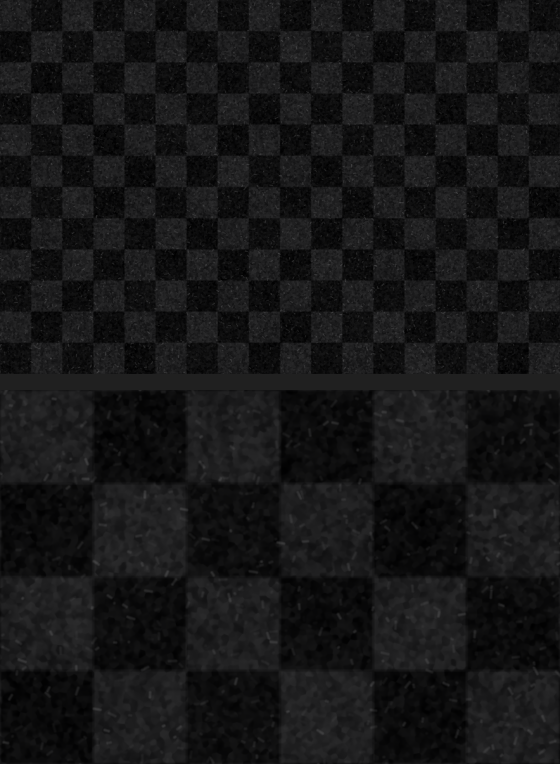
Top: the whole. Bottom: its middle third, enlarged.
Reproduce this pattern procedurally as a Shadertoy shader.

```glsl
const vec2  CHECKS       = vec2(18.0, 12.0);   // squares across and down, both even
const vec3  DARK         = vec3(0.046, 0.046, 0.048);
const vec3  LIGHT        = vec3(0.118, 0.118, 0.122);
const float EDGE_SOFT    = 0.025;              // in squares
const float GRAIN_CELLS  = 18.0;               // cells per square
const float GRAIN_DARK   = 0.040;
const float GRAIN_LIGHT  = 0.048;
const float FIBRE_CELLS  = 8.0;
const float FIBRE_LENGTH = 0.30;               // half length, in cells
const float FIBRE_WIDTH  = 0.17;
const float FIBRE_GAIN   = 0.11;
const float CHECK_VARY   = 0.010;
const float MOTTLE       = 0.004;
const float PI  = 3.14159265;
const float TAU = 6.2831853;

// Integer hash of a cell, giving three values in 0..1
vec3 hash3(vec2 cell, uint seed) {
    uvec3 v = uvec3(uint(cell.x), uint(cell.y), seed);
    v = v * 1664525u + 1013904223u;
    v.x += v.y * v.z; v.y += v.z * v.x; v.z += v.x * v.y;
    v ^= v >> 16u;
    v.x += v.y * v.z; v.y += v.z * v.x; v.z += v.x * v.y;
    return vec3(v >> 8u) / 16777216.0;
}

// Wrapping cellular grain: soft blend of random tones, -1..1
float cellGrain(vec2 p, vec2 period, uint seed) {
    vec2 base = floor(p);
    float tone = 0.0, total = 0.0;
    for (int j = -1; j <= 1; j++)
    for (int i = -1; i <= 1; i++) {
        vec2 cell = base + vec2(i, j);
        vec3 h = hash3(mod(cell, period), seed);
        vec2 d = p - cell - h.xy;
        float weight = exp(-6.0 * dot(d, d));
        tone += weight * (2.0 * h.z - 1.0);
        total += weight;
    }
    return tone / total;
}

// Wrapping scatter of short fibres at random angles, 0..1
float fibres(vec2 p, vec2 period, float soft) {
    vec2 base = floor(p);
    float glow = 0.0;
    for (int j = -1; j <= 1; j++)
    for (int i = -1; i <= 1; i++) {
        vec2 cell = base + vec2(i, j);
        vec2 id = mod(cell, period);
        vec3 place = hash3(id, 11u);
        vec3 look = hash3(id, 23u);
        vec2 d = p - cell - place.xy;
        vec2 dir = vec2(cos(PI * place.z), sin(PI * place.z));
        float reach = FIBRE_LENGTH * look.x;
        float dist = length(d - dir * clamp(dot(d, dir), -reach, reach));
        float strength = pow(look.y, 4.0);
        glow = max(glow, strength * (1.0 - smoothstep(0.0, FIBRE_WIDTH + soft, dist)));
    }
    return glow;
}

// Broad unevenness from sines with whole periods
float mottle(vec2 uv) {
    return sin(TAU * (3.0 * uv.x + 2.0 * uv.y))
         + sin(TAU * (5.0 * uv.y - 4.0 * uv.x) + 1.7)
         + 0.6 * sin(TAU * (9.0 * uv.x + 7.0 * uv.y) + 4.1);
}

void mainImage(out vec4 fragColor, in vec2 fragCoord) {
    vec2 uv = fragCoord / iResolution.xy;
    vec2 p = uv * CHECKS;
    vec2 pixel = CHECKS / iResolution.xy;
    float pixelSize = max(pixel.x, pixel.y);

    // Checkerboard, blending evenly across each edge
    vec2 square = floor(p);
    vec2 toEdge = 0.5 - abs(fract(p) - 0.5);
    vec2 inside = smoothstep(vec2(0.0), vec2(max(EDGE_SOFT, 0.75 * pixelSize)), toEdge);
    float side = mod(square.x + square.y, 2.0) * 2.0 - 1.0;
    float light = 0.5 + 0.5 * side * inside.x * inside.y;

    // Slight tone change from square to square
    float vary = (hash3(mod(square, CHECKS), 5u).x - 0.5) * inside.x * inside.y;

    // Woven grain at two scales
    float fine = cellGrain(p * GRAIN_CELLS, CHECKS * GRAIN_CELLS, 1u);
    float coarse = cellGrain(p * GRAIN_CELLS * 0.5, CHECKS * GRAIN_CELLS * 0.5, 2u);
    float grain = 0.75 * fine + 0.35 * coarse;

    vec3 color = mix(DARK, LIGHT, light);
    color += CHECK_VARY * vary + MOTTLE * mottle(uv);
    color += mix(GRAIN_DARK, GRAIN_LIGHT, light) * grain;

    // Pale fibres
    float fleck = fibres(p * FIBRE_CELLS, CHECKS * FIBRE_CELLS, 0.5 * pixelSize * FIBRE_CELLS);
    color += FIBRE_GAIN * fleck;

    fragColor = vec4(clamp(color, 0.0, 1.0), 1.0);
}
```
